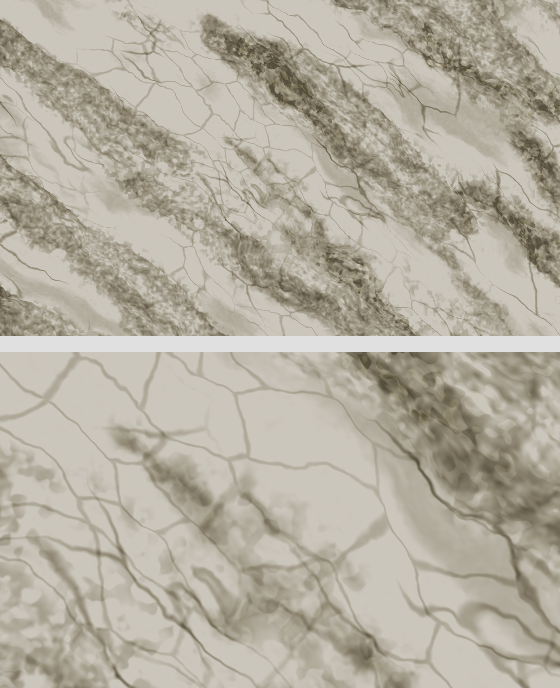
Top: the whole. Bottom: its middle third, enlarged.
Give the GLSL for this texture, as a WebGL 2 fragment shader.

```glsl
#version 300 es
precision highp float;
// Polished marble: pale slabs split by diagonal bands of gritty olive-grey rock.
// Warped, stretched noise lays out the bands; finer noise gives the grain,
// and cell borders and noise contours draw the thin cracks and wisps.
uniform vec2 u_resolution;
out vec4 fragColor;

float hash(vec2 p) {
  vec3 q = fract(p.xyx * 0.1031);
  q += dot(q, q.yzx + 33.33);
  return fract((q.x + q.y) * q.z);
}

float noise(vec2 p) {
  vec2 i = floor(p), f = fract(p);
  f = f * f * (3.0 - 2.0 * f);
  return mix(mix(hash(i), hash(i + vec2(1, 0)), f.x),
             mix(hash(i + vec2(0, 1)), hash(i + vec2(1, 1)), f.x), f.y);
}

float fbm(vec2 p, int octaves) {
  float sum = 0.0, weight = 0.5, total = 0.0;
  for (int i = 0; i < octaves; i++) {
    sum += weight * noise(p);
    total += weight;
    weight *= 0.5;
    p = mat2(1.6, 1.2, -1.2, 1.6) * p + 17.3;
  }
  return sum / total;
}

// Same sum without turning the octaves, so stretched features stay aligned
float streaks(vec2 p) {
  float sum = 0.0, weight = 0.53;
  for (int i = 0; i < 4; i++) {
    sum += weight * noise(p);
    weight *= 0.5;
    p = p * 2.03 + 9.7;
  }
  return sum;
}

// Gap between the nearest two cell points: zero along the cracks
float cellGap(vec2 p) {
  vec2 cell = floor(p);
  float nearest = 9.0, second = 9.0;
  for (int y = -1; y <= 1; y++)
    for (int x = -1; x <= 1; x++) {
      vec2 c = cell + vec2(x, y);
      float d = length(c + vec2(hash(c), hash(c + 71.7)) - p);
      second = min(second, max(nearest, d));
      nearest = min(nearest, d);
    }
  return second - nearest;
}

// Tone 0..1 to stone colour
vec3 stone(float t) {
  vec3 mid = vec3(0.57, 0.54, 0.46);
  vec3 low = mix(vec3(0.34, 0.31, 0.24), mid, clamp(t * 2.0, 0.0, 1.0));
  return mix(low, vec3(0.795, 0.775, 0.735), clamp(t * 2.0 - 1.0, 0.0, 1.0));
}

void main() {
  vec2 p = gl_FragCoord.xy / u_resolution.y;

  // Axes along and across the bands, gently bent
  vec2 q = vec2(dot(p, vec2(0.766, -0.643)), dot(p, vec2(0.643, 0.766))) + 3.0;
  q.y += 0.14 * (fbm(p * 1.6 + 5.0, 3) - 0.5);
  vec2 bent = q + 0.055 * (vec2(fbm(p * 10.0, 5), fbm(p * 10.0 + 40.0, 5)) - 0.5);

  // Bands: positive in rough rock, negative in pale slabs
  float phase = 18.0 * q.y + 5.0 * noise(q * vec2(1.2, 2.2));
  float field = 0.5 * sin(phase) + 2.4 * (streaks(bent * vec2(1.5, 6.5)) - 0.5)
              + 0.4 * (fbm(p * 22.0, 4) - 0.5) - 0.03;
  float feather = mix(0.03, 0.2, smoothstep(0.4, 0.8, noise(q * vec2(2.5, 6.0) + 20.0)));
  float rock = smoothstep(-feather, feather, field);

  // Rock: long streaks, grit, dark clustered pits and light flecks
  float grit = fbm(p * 75.0, 2);
  float grain = noise(bent * vec2(130.0, 190.0)) - 0.5;
  float cluster = smoothstep(0.42, 0.62, streaks(bent * vec2(2.5, 10.0) + 60.0));
  float pits = smoothstep(0.52, 0.62, fbm(bent * vec2(60.0, 90.0) + 8.0, 2));
  float flecks = smoothstep(0.6, 0.75, noise(bent * vec2(100.0, 150.0) + 3.0));
  float rockTone = 0.63 + 1.0 * (streaks(bent * vec2(5.0, 32.0)) - 0.5)
                 + 0.55 * (grit - 0.5) + 0.3 * grain - 0.12 * cluster
                 - 0.36 * pits * cluster + 0.14 * flecks;

  // Slabs: faint clouds, a little greyer and speckled beside the rock
  float cloud = streaks(bent * vec2(4.0, 14.0) + 31.0);
  float slabTone = 1.02 - 0.24 * smoothstep(0.53, 0.75, cloud)
                 - 0.3 * smoothstep(-0.3, 0.0, field) * smoothstep(0.45, 0.65, grit)
                 + 0.07 * grain;

  // Cracks: broad broken ones and a finer net, both thinning out in places
  float presence = smoothstep(0.35, 0.75, noise(p * 7.0 + 50.0));
  float broad = presence * (1.0 - smoothstep(0.0, 0.025 + 0.035 * presence, cellGap(bent * vec2(3.4, 9.0))));
  float fine = 1.0 - smoothstep(0.01, 0.08, cellGap(bent * vec2(8.0, 18.0) + 13.0));
  fine *= smoothstep(0.45, 0.8, noise(p * 5.0 + 80.0));

  // Wisps run with the bands, along one contour of stretched noise
  float wisp = 1.0 - smoothstep(0.002, 0.02, abs(streaks(bent * vec2(2.2, 8.0) + 120.0) - 0.5));
  wisp *= smoothstep(0.4, 0.75, noise(p * 8.0 + 33.0));

  // Thin dark rim where slab meets rock
  float rim = exp(-abs(field) * 30.0) * smoothstep(0.45, 0.75, noise(p * 11.0 + 90.0));

  float tone = mix(slabTone, rockTone, rock);
  tone -= (0.5 * broad + 0.28 * fine + 0.36 * wisp) * mix(1.0, 0.45, rock) + 0.25 * rim;
  vec3 color = stone(tone);
  color += vec3(0.01, 0.007, -0.02) * rock * flecks * cluster;
  fragColor = vec4(color, 1.0);
}
```
